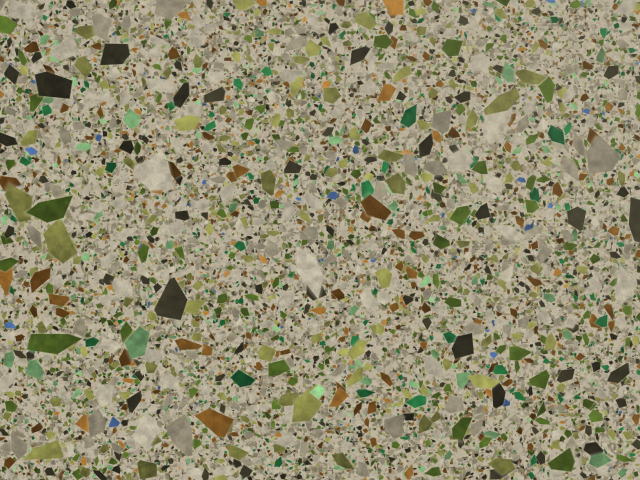
This texture is drawn by a Shadertoy shader. Its source:

```glsl
#define LAYERS 5
#define FINEST_SCALE 108.0
#define LAYER_RATIO 1.74
#define SIDES 5
#define FINE_FILL 0.72
#define COARSE_FILL 0.22
#define EDGE_SOFTNESS 0.0013
#define CEMENT_LIGHT vec3(0.73, 0.69, 0.60)
#define CEMENT_SHADE vec3(0.51, 0.475, 0.385)
#define RIM_COLOR vec3(0.76, 0.73, 0.63)

float hash(vec2 p) {
    return fract(sin(dot(p, vec2(12.9898, 78.233))) * 43758.5453);
}

float noise(vec2 p) {
    vec2 cell = floor(p), f = fract(p);
    f = f * f * (3.0 - 2.0 * f);
    return mix(mix(hash(cell), hash(cell + vec2(1, 0)), f.x),
               mix(hash(cell + vec2(0, 1)), hash(cell + vec2(1, 1)), f.x), f.y);
}

// Gritty binder: pale paste with small shaded pits
vec3 cement(vec2 uv) {
    float grit = 0.55 * noise(uv * 95.0) + 0.45 * noise(uv * 210.0 + 31.0);
    vec3 color = mix(CEMENT_SHADE, CEMENT_LIGHT, smoothstep(0.2, 0.56, grit));
    float pits = smoothstep(0.80, 0.95, noise(uv * 150.0 + 57.0));
    color *= 1.0 - 0.4 * pits;
    return color + 0.07 * (noise(uv * 330.0) - 0.5);
}

// Stone and glass tints, chosen by share
vec3 shardTint(float pick) {
    if (pick < 0.28) return vec3(0.70, 0.67, 0.59); // pale stone
    if (pick < 0.43) return vec3(0.56, 0.53, 0.45); // grey stone
    if (pick < 0.57) return vec3(0.51, 0.51, 0.27); // olive glass
    if (pick < 0.68) return vec3(0.20, 0.19, 0.14); // dark glass
    if (pick < 0.79) return vec3(0.29, 0.37, 0.14); // bottle green
    if (pick < 0.87) return vec3(0.36, 0.24, 0.10); // brown glass
    if (pick < 0.91) return vec3(0.58, 0.40, 0.17); // amber
    if (pick < 0.95) return vec3(0.13, 0.38, 0.21); // emerald
    if (pick < 0.993) return vec3(0.45, 0.62, 0.42); // mint
    return vec3(0.25, 0.36, 0.54);                   // blue
}

// Signed distance to an irregular convex chip
float shardDistance(vec2 p, vec2 id, float radius) {
    float turn = 6.2832 * hash(id + 3.7);
    p = mat2(cos(turn), sin(turn), -sin(turn), cos(turn)) * p;
    float stretch = mix(1.0, 1.45, hash(id + 9.1));
    p *= vec2(1.0 / stretch, stretch);
    float d = length(p) - 1.4 * radius;
    for (int k = 0; k < SIDES; k++) {
        vec2 seed = id + 5.3 * float(k + 1);
        float angle = 6.2832 * (float(k) + 0.75 * hash(seed)) / float(SIDES);
        float reach = radius * mix(0.6, 1.05, hash(seed + 1.9));
        d = max(d, dot(p, vec2(cos(angle), sin(angle))) - reach);
    }
    return d / stretch;
}

// Lays one size of chips over the color below
vec3 scatterShards(vec3 color, vec2 uv, float scale, float fill, float layer) {
    vec2 grid = uv * scale;
    float soft = max(EDGE_SOFTNESS, 0.7 / iResolution.y) * scale;
    for (int y = -1; y <= 1; y++)
    for (int x = -1; x <= 1; x++) {
        vec2 cell = floor(grid) + vec2(x, y);
        vec2 id = cell + 17.31 * (layer + 1.0);
        if (hash(id) > fill) continue;
        vec2 jitter = vec2(hash(id + 21.3), hash(id + 42.7)) - 0.5;
        vec2 p = grid - cell - 0.5 - 0.7 * jitter;
        float d = shardDistance(p, id, mix(0.23, 0.44, hash(id + 63.1)));

        float pick = hash(id + 84.9);
        vec3 tint = shardTint(pick);
        float glass = step(0.43, pick);
        float light = mix(0.93, 1.07, hash(id + 11.7));
        light += glass * (0.5 * (hash(id + 33.3) - 0.5) + 0.3 * dot(p, jitter));
        light += 0.22 * (noise(uv * 75.0 + id) - 0.5);
        light += 0.10 * (noise(uv * 220.0) - 0.5);

        float rim = 1.0 - smoothstep(0.0, 0.08, d);
        color = mix(color, RIM_COLOR, 0.35 * rim);
        color = mix(color, tint * light, 1.0 - smoothstep(-soft, soft, d));
    }
    return color;
}

void mainImage(out vec4 fragColor, in vec2 fragCoord) {
    vec2 uv = fragCoord / iResolution.y;
    vec3 color = cement(uv);

    // Fine grit first, large chips on top
    float scale = FINEST_SCALE;
    for (int i = 0; i < LAYERS; i++) {
        float layer = float(i);
        float fill = mix(FINE_FILL, COARSE_FILL, layer / float(LAYERS - 1));
        color = scatterShards(color, uv, scale, fill, layer);
        scale /= LAYER_RATIO;
    }

    // Faint haze toward the upper right
    vec2 screen = fragCoord / iResolution.xy;
    float haze = 0.14 * smoothstep(0.7, 2.0, screen.x + screen.y);
    color = mix(color, CEMENT_LIGHT, haze);
    fragColor = vec4(clamp(color, 0.0, 1.0), 1.0);
}
```
